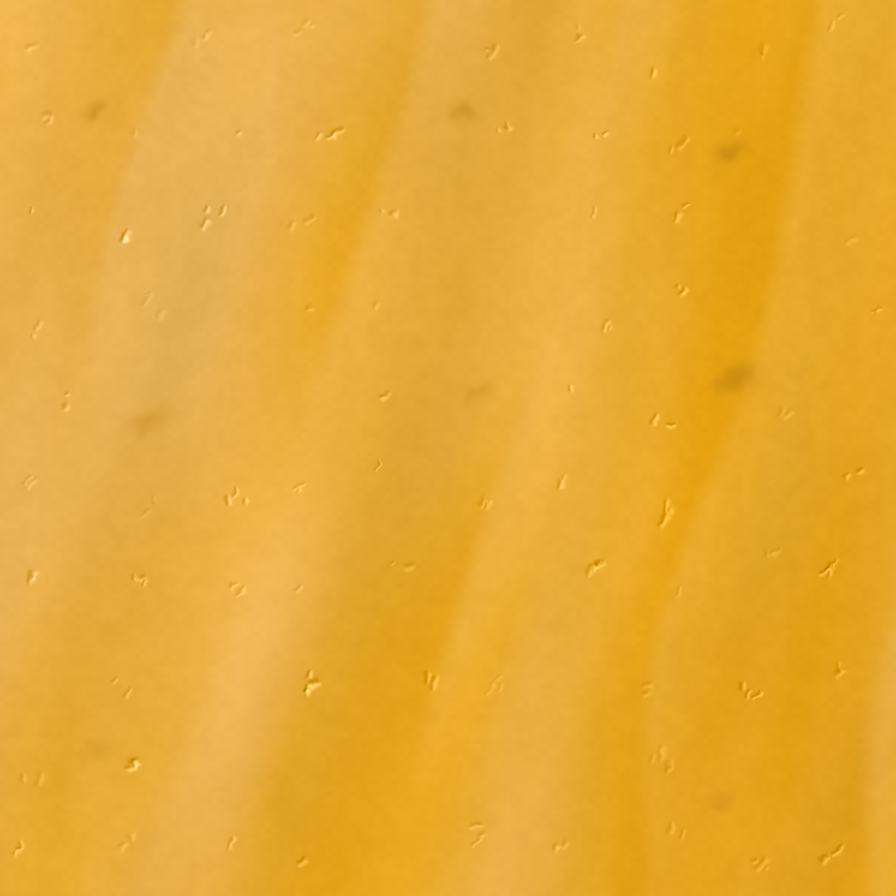
This texture is drawn by a Shadertoy shader. Its source:

```glsl
const vec3 PALE = vec3(0.930, 0.708, 0.322);
const vec3 DEEP = vec3(0.890, 0.632, 0.088);
const vec3 SMUDGE = vec3(0.74, 0.51, 0.07);
const vec3 GLINT = vec3(0.15, 0.18, 0.24);
const vec2 STREAK_DIR = vec2(0.27, 0.963);
const vec2 STREAK_FREQ = vec2(5.6, 1.25);
const float STREAK_DEPTH = 1.75;
const float SIDE_TINT = 0.50;
const float FOLD_COUNT = 4.0;
const float FOLD_DEPTH = 0.60;
const float SHADE_DEPTH = 0.12;
const float GRAIN_DEPTH = 0.015;
const float FLECK_CELLS = 10.0;
const float FLECK_CHANCE = 0.75;
const float FLECK_WIDTH = 0.0025;
const float SMUDGE_CELLS = 3.0;
const float SMUDGE_CHANCE = 0.6;

float hash(vec2 p) {
    return fract(sin(dot(p, vec2(127.1, 311.7))) * 43758.5453);
}

vec2 hash2(vec2 p) {
    return vec2(hash(p), hash(p + 37.3));
}

float noise(vec2 p) {
    vec2 i = floor(p), f = fract(p);
    f = f * f * (3.0 - 2.0 * f);
    return mix(mix(hash(i), hash(i + vec2(1, 0)), f.x),
               mix(hash(i + vec2(0, 1)), hash(i + vec2(1, 1)), f.x), f.y);
}

float fbm(vec2 p) {
    float sum = 0.0, weight = 0.56;
    for (int i = 0; i < 3; i++) {
        sum += weight * noise(p);
        p = p * 2.03 + 17.7;
        weight *= 0.5;
    }
    return sum;
}

// Coordinates across (x) and along (y) a direction
vec2 alongAxis(vec2 p, vec2 dir) {
    return vec2(dot(p, vec2(dir.y, -dir.x)), dot(p, dir));
}

// Sharp rise followed by a slow fall, fading in and out along its length
float folds(vec2 s) {
    float f = fract(s.x * FOLD_COUNT + 0.7 * noise(s * vec2(1.5, 2.0) + 5.0));
    float ramp = smoothstep(0.0, 0.13, f) * (1.0 - f);
    return (ramp - 0.42) * smoothstep(0.3, 0.75, noise(s * vec2(2.5, 2.2) + 61.0));
}

// Small embossed nicks: dark on the left flank, bright on the right
float flecks(vec2 p) {
    vec2 cell = floor(p * FLECK_CELLS);
    if (hash(cell + 9.1) > FLECK_CHANCE) return 0.0;
    vec2 center = (cell + 0.25 + 0.5 * hash2(cell)) / FLECK_CELLS;
    float strength = mix(0.3, 1.1, hash(cell + 4.7));
    vec2 bend = vec2(noise(p * 160.0), noise(p * 160.0 + 53.0)) - 0.5;
    float relief = 0.0;
    for (int i = 0; i < 4; i++) {
        vec2 seed = cell + 13.7 * float(i + 1);
        vec2 offset = (hash2(seed) - 0.5) * vec2(0.024, 0.022);
        float angle = 0.95 + 1.3 * (hash(seed + 2.9) - 0.5);
        vec2 q = alongAxis(p - center - offset + 0.004 * bend, vec2(cos(angle), sin(angle)));
        float halfLength = mix(0.0, 0.006, hash(seed + 8.3));
        float width = FLECK_WIDTH * mix(0.75, 1.3, hash(seed + 1.7));
        float across = q.x / width;
        float beyond = max(abs(q.y) - halfLength, 0.0) / width;
        float profile = exp(-0.9 * (across * across + beyond * beyond));
        relief += (0.15 + 1.4 * across) * profile * step(0.4, hash(seed + 6.1));
    }
    return relief * strength;
}

// Soft brownish stains
float smudges(vec2 p) {
    vec2 cell = floor(p * SMUDGE_CELLS);
    if (hash(cell + 71.3) > SMUDGE_CHANCE) return 0.0;
    vec2 center = (cell + 0.2 + 0.6 * hash2(cell + 23.0)) / SMUDGE_CELLS;
    vec2 q = alongAxis(p - center, normalize(vec2(1.0, 0.6)));
    q += 0.012 * (vec2(noise(p * 70.0), noise(p * 70.0 + 31.0)) - 0.5);
    q /= mix(0.010, 0.019, hash(cell + 3.3)) * vec2(0.8, 1.2);
    return exp(-dot(q, q)) * mix(0.25, 0.65, hash(cell + 5.9));
}

void mainImage(out vec4 fragColor, in vec2 fragCoord) {
    vec2 uv = fragCoord / iResolution.xy;
    vec2 p = fragCoord / iResolution.y;

    // Gently bent streak space
    vec2 s = alongAxis(p, STREAK_DIR);
    s.x += 0.07 * (noise(p * 2.2 + 3.0) - 0.5);

    // Pale to deep yellow
    float depth = 0.43 + SIDE_TINT * (uv.x - 0.5);
    depth += STREAK_DEPTH * (fbm(s * STREAK_FREQ + 11.0) - 0.49);
    depth -= FOLD_DEPTH * folds(s);
    vec3 color = mix(PALE, DEEP, clamp(depth, -0.08, 1.1));

    // Broad shading and fine grain
    color *= 1.0 + SHADE_DEPTH * (fbm(s * vec2(7.0, 1.6) + 43.0) - 0.49);
    color += GRAIN_DEPTH * (noise(p * 150.0) + noise(p * 60.0) - 1.0);

    // Surface marks
    color = mix(color, SMUDGE, smudges(p));
    color += GLINT * flecks(p);
    fragColor = vec4(clamp(color, 0.0, 1.0), 1.0);
}
```
